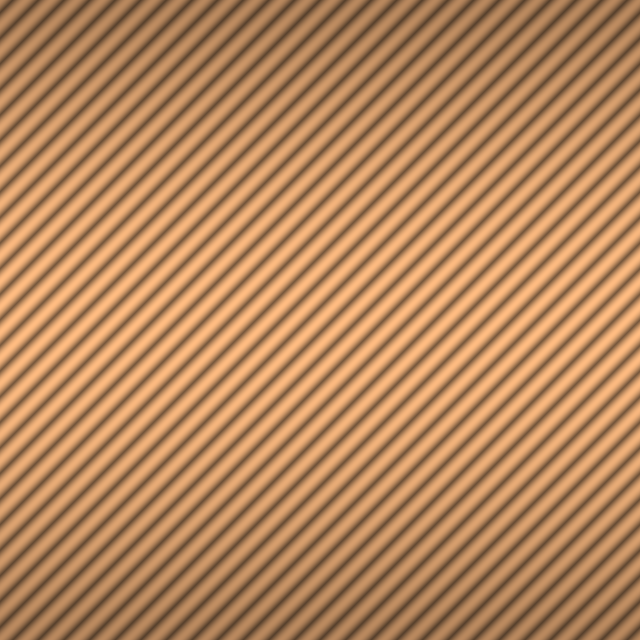
A Shadertoy shader for this pattern:

```glsl
// Diagonal rounded copper ridges with dark grooves under a soft horizontal band of light
#define RIDGES 25.0
#define CREST_COLOR vec3(1.0, 0.737, 0.508)
#define GROOVE_LIGHT 0.44
#define EDGE_LIGHT 0.70
#define BAND_SOFTNESS 0.08

const float PI = 3.14159265;

// Absolute value with a rounded corner of the given width
float softAbs(float x, float width) {
    return sqrt(x * x + width * width);
}

// Rounded ridge height: 1 on the crest, near 0 in the groove
float ridgeHeight(vec2 uv, float pixel) {
    float phase = PI * RIDGES * (uv.x - uv.y);
    float grooveWidth = 0.5 * PI * RIDGES * pixel;
    return min(softAbs(cos(phase), grooveWidth), 1.0);
}

// Light band: brightest at mid height, equal at the top and bottom edges
float bandLight(float y) {
    float band = min(softAbs(sin(PI * y), BAND_SOFTNESS), 1.0);
    return mix(EDGE_LIGHT, 1.0, band);
}

void mainImage(out vec4 fragColor, in vec2 fragCoord) {
    vec2 uv = fragCoord / iResolution.xy;
    float pixel = 1.0 / min(iResolution.x, iResolution.y);

    // Groove shading times the broad light
    float ridgeLight = mix(GROOVE_LIGHT, 1.0, ridgeHeight(uv, pixel));
    fragColor = vec4(CREST_COLOR * ridgeLight * bandLight(uv.y), 1.0);
}
```
